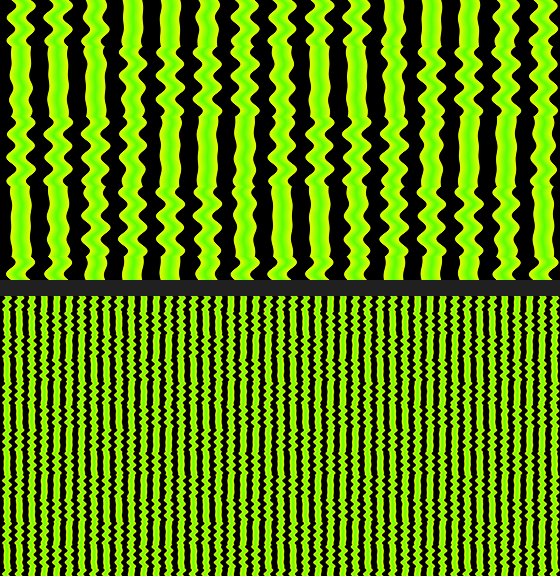
Top: one tile. Bottom: repeated 3 by 3.
This pattern is drawn by a WebGL 2 fragment shader. Its source:

```glsl
#version 300 es
precision highp float;
// Neon wavy vertical ribbons on black, with calm and zigzag stretches in alternating bands.

#define RIBBONS 15.0       // ribbons across
#define WAVES 12.0         // zigzags down
#define BANDS 4.0          // calm/zigzag bands down (even number)
#define PATCHES 2.0        // calm patches across each band
#define SWING 0.125        // zigzag amplitude, in ribbon spacings
#define CALM 0.14          // share of the swing left in calm stretches
#define HALF_WIDTH 0.262   // half ribbon width, in ribbon spacings
#define CENTRE 0.56        // ribbon centre inside its cell
#define CORE_COLOR vec3(0.36, 1.0, 0.0)
#define EDGE_COLOR vec3(0.93, 0.98, 0.01)

uniform vec2 u_resolution;
out vec4 fragColor;

const float TAU = 6.2831853;

// Sideways shift of a ribbon at depth y, measured down from the top.
float ribbonShift(float column, float y) {
    float band = floor(y * BANDS + 1.0 / 3.0);
    float parity = 1.0 - 2.0 * mod(band, 2.0);

    // Calm patches drift sideways and swap places from band to band.
    float patchCentre = 4.25 + cos(TAU * (y - 0.417));
    float patchPhase = TAU * PATCHES * (column - patchCentre) / RIBBONS;
    float activity = 0.5 - 0.5 * parity * cos(patchPhase);
    float strength = mix(CALM, 1.0, smoothstep(0.05, 0.7, activity));

    // The zigzag flips sign at each band edge, which leaves a small cusp.
    float zigzag = parity * strength * sin(TAU * WAVES * y);
    float wander = 0.12 * sin(TAU * (7.0 * y + column * 4.0 / RIBBONS));
    return SWING * (zigzag + wander);
}

void main() {
    vec2 uv = gl_FragCoord.xy / u_resolution;
    float x = uv.x * RIBBONS;
    float column = floor(x);
    float offset = fract(x) - CENTRE - ribbonShift(column, 1.0 - uv.y);
    float dist = abs(offset);

    // Green core fading to yellow rims
    vec3 ribbon = mix(CORE_COLOR, EDGE_COLOR, clamp(dist / HALF_WIDTH, 0.0, 1.0));

    // Edge smoothing over about one pixel
    float soften = 0.6 * RIBBONS / u_resolution.x;
    float coverage = 1.0 - smoothstep(-soften, soften, dist - HALF_WIDTH);
    fragColor = vec4(ribbon * coverage, 1.0);
}
```
